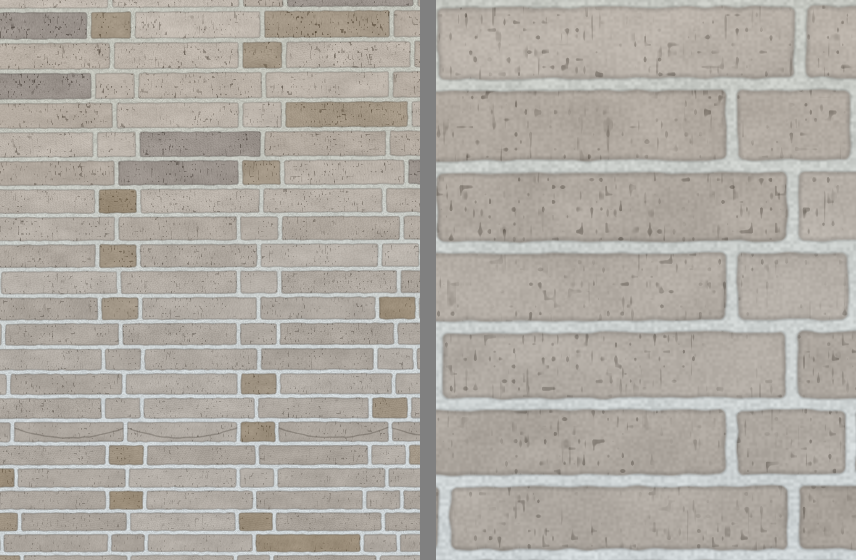
Left: the whole. Right: its middle third, enlarged.
Give the GLSL for this texture, as a Shadertoy shader.

```glsl
// Weathered brick wall: each course repeats one short header and two long stretchers,
// shifted half a repeat on alternate courses, with courses shrinking down the wall.
// Rounded-box distances cut the bricks; sine-hash noise gives tints, pits and sandy mortar.

const float FIRST_JOINT = 0.0252;   // all lengths are in canvas widths
const float TOP_COURSE = 0.0738;
const float COURSE_SHRINK = 0.000583;
const float HEADER_SHARE = 0.145;

const vec3 PALE_BRICK = vec3(0.735, 0.700, 0.660);
const vec3 GREY_BRICK = vec3(0.685, 0.660, 0.630);
const vec3 DARK_BRICK = vec3(0.605, 0.575, 0.550);
const vec3 TAN_BRICK = vec3(0.600, 0.545, 0.465);
const vec3 WARM_MORTAR = vec3(0.765, 0.770, 0.735);
const vec3 COOL_MORTAR = vec3(0.815, 0.840, 0.850);

float hash(vec2 p) {
    return fract(sin(dot(p, vec2(127.1, 311.7))) * 43758.5);
}

float noise(vec2 p) {
    vec2 i = floor(p), f = fract(p);
    f = f * f * (3.0 - 2.0 * f);
    return mix(mix(hash(i), hash(i + vec2(1, 0)), f.x),
               mix(hash(i + vec2(0, 1)), hash(i + vec2(1, 1)), f.x), f.y);
}

float fbm(vec2 p) {
    float sum = 0.0, gain = 0.5;
    for (int i = 0; i < 4; i++) {
        sum += gain * noise(p);
        p = p * 2.03 + 17.3;
        gain *= 0.5;
    }
    return sum;
}

float roundedBox(vec2 p, vec2 halfSize, float radius) {
    vec2 q = abs(p) - halfSize + radius;
    return length(max(q, 0.0)) + min(max(q.x, q.y), 0.0) - radius;
}

// Course number at a distance below the top edge
float courseAt(float y) {
    float disc = TOP_COURSE * TOP_COURSE - 4.0 * COURSE_SHRINK * (y - FIRST_JOINT);
    return (TOP_COURSE - sqrt(max(disc, 0.0))) / (2.0 * COURSE_SHRINK);
}

// Flat tint of one brick; contrast between bricks fades down the wall
vec3 brickTint(vec2 id, bool header, float depth) {
    float pick = hash(id + 9.7);
    float darkOdds = 0.32 * (1.0 - smoothstep(0.2, 0.55, depth));
    float tanOdds = header ? 0.42 : 0.04;
    vec3 tint = mix(PALE_BRICK, GREY_BRICK, smoothstep(0.1, 0.65, depth));
    tint += (hash(id + 3.1) - 0.5) * vec3(0.05, 0.055, 0.06);
    if (!header) tint = mix(tint, DARK_BRICK, step(pick, darkOdds));
    return mix(tint, TAN_BRICK, step(1.0 - tanOdds, pick) * (0.6 + 0.4 * hash(id + 5.3)));
}

// Surface darkening: broad mottling, grain and vertical drag pits
float brickWear(vec2 p, vec2 id, float depth) {
    vec2 q = p + id * 0.37;
    float mottling = (fbm(q * vec2(22.0, 40.0)) - 0.47) * 0.10;
    float grain = (noise(q * 420.0) - 0.5) * 0.05;
    float pits = smoothstep(0.76, 0.92, noise(q * vec2(260.0, 170.0)));
    float drags = smoothstep(0.80, 0.95, noise(q * vec2(330.0, 75.0) + 40.0));
    float patches = smoothstep(0.25, 0.6, fbm(q * 28.0 + 8.0));
    return mottling + grain - (0.20 * pits + 0.13 * drags) * patches * mix(1.0, 0.6, depth);
}

void mainImage(out vec4 fragColor, in vec2 fragCoord) {
    vec2 p = vec2(fragCoord.x, iResolution.y - fragCoord.y) / iResolution.x;
    float depth = 1.0 - fragCoord.y / iResolution.y;
    float pixel = 1.0 / iResolution.x;

    // Slight tilt near the top and uneven brick edges
    vec2 q = p + vec2(0.0, 0.006 * p.x * (1.0 - depth));
    q += 0.0022 * (vec2(noise(p * 75.0), noise(p * 75.0 + 31.0)) - 0.5);

    // Course, then position inside its header-stretcher-stretcher repeat
    float course = courseAt(q.y);
    float row = floor(course);
    float height = TOP_COURSE - 2.0 * COURSE_SHRINK * (row + 0.5);
    float period = 0.7205 - 0.006 * row;
    float start = 0.2145 + 0.0024 * row + 0.5 * period * mod(row, 2.0);
    start += (hash(vec2(row, 2.0)) - 0.5) * 0.006;
    float along = (q.x - start) / period;
    float repeatId = floor(along), f = along - repeatId;

    float stretcher = 0.5 * (1.0 - HEADER_SHARE);
    float middle = HEADER_SHARE + stretcher;
    bool header = f < HEADER_SHARE;
    float piece = header ? 0.0 : (f < middle ? 1.0 : 2.0);
    float left = header ? 0.0 : (f < middle ? HEADER_SHARE : middle);
    float span = header ? HEADER_SHARE : stretcher;
    vec2 id = vec2(repeatId * 3.0 + piece, row);

    // Brick outline
    vec2 halfCell = 0.5 * vec2(span * period, height);
    vec2 local = vec2((f - left - 0.5 * span) * period, (fract(course) - 0.5) * height);
    float jointWidth = mix(0.0108, 0.0088, depth);
    float d = roundedBox(local, halfCell - 0.5 * jointWidth, 0.005);

    // Brick face with soiled rim and one course of sagging hairline cracks
    vec3 brick = brickTint(id, header, depth) + brickWear(p, id, depth);
    brick *= 1.0 - 0.13 * smoothstep(-0.0045, 0.0, d);
    vec2 uv = local / halfCell;
    float crack = abs(uv.y - 0.5 + 0.9 * uv.x * uv.x) * halfCell.y;
    if (row == 15.0 && !header) brick -= 0.13 * smoothstep(0.001 + pixel, 0.0, crack);

    // Sandy mortar, shaded beside the bricks
    vec3 mortar = mix(WARM_MORTAR, COOL_MORTAR, smoothstep(0.15, 0.75, depth));
    mortar += (noise(p * 380.0) - 0.5) * 0.09 + (fbm(p * 45.0) - 0.47) * 0.06;
    mortar *= 1.0 - 0.12 * smoothstep(0.0025, 0.0, d);

    float softness = max(pixel, 0.0012);
    fragColor = vec4(mix(brick, mortar, smoothstep(-softness, softness, d)), 1.0);
}
```
